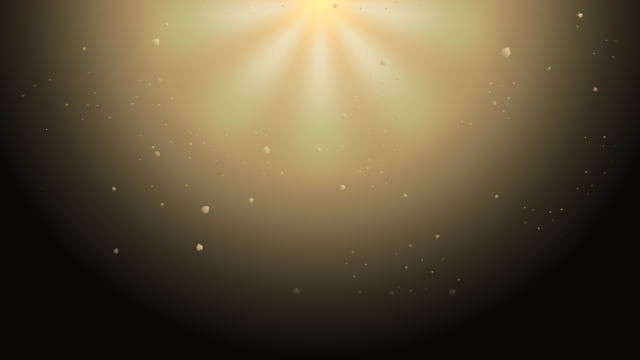
Reproduce this background procedurally as a WebGL 2 fragment shader.

```glsl
#version 300 es
precision highp float;
// Warm light falling from the top centre into darkness, with drifting dust.
// A radial colour ramp forms the glow, a cosine of the angle forms the rays,
// and jittered cells scatter rough motes and clusters of fine specks.

#define RAY_COUNT 9.0        // rays in a full turn
#define RAY_REACH 0.54       // where the rays end, in canvas heights
#define RAY_STRENGTH 0.85
#define MOTE_CELL 0.13       // spacing of the large motes
#define MOTE_DENSITY 0.34
#define SPECK_CELL 0.036     // spacing of the fine specks
#define SPECK_DENSITY 0.42
#define CLUSTER_CELL 0.16    // size of a patch of specks
#define CLUSTER_DENSITY 0.28
#define DUST_COLOR vec3(0.88, 0.79, 0.57)

uniform vec2 u_resolution;
out vec4 fragColor;

float hash(vec2 p) {
    return fract(sin(dot(p, vec2(127.1, 311.7))) * 43758.5453);
}

// Moves linearly to the next colour of the ramp between two radii.
vec3 rampTo(vec3 color, vec3 next, float from, float to, float r) {
    return mix(color, next, clamp((r - from) / (to - from), 0.0, 1.0));
}

vec3 glow(float r) {
    vec3 c = vec3(1.0, 0.90, 0.64);
    c = rampTo(c, vec3(0.92, 0.80, 0.57), 0.00, 0.12, r);
    c = rampTo(c, vec3(0.80, 0.70, 0.49), 0.12, 0.30, r);
    c = rampTo(c, vec3(0.69, 0.58, 0.39), 0.30, 0.49, r);
    c = rampTo(c, vec3(0.54, 0.46, 0.32), 0.49, 0.60, r);
    c = rampTo(c, vec3(0.37, 0.32, 0.22), 0.60, 0.70, r);
    c = rampTo(c, vec3(0.20, 0.17, 0.12), 0.70, 0.82, r);
    return rampTo(c, vec3(0.038, 0.036, 0.026), 0.82, 0.99, r);
}

// Pale rays that turn slightly green toward their soft ends.
vec3 addRays(vec3 color, vec2 fromLight, float r) {
    float angle = atan(fromLight.x, -fromLight.y);
    float ray = 0.5 + 0.5 * cos(RAY_COUNT * angle);
    float fade = smoothstep(0.0, 0.14, r) * (1.0 - smoothstep(0.36, RAY_REACH, r));
    vec3 tint = mix(vec3(0.92, 0.87, 0.74), vec3(0.75, 0.73, 0.50),
                    smoothstep(0.16, 0.42, r));
    return mix(color, tint, ray * fade * RAY_STRENGTH);
}

// One rough grain per cell: x is coverage, y is shading across the grain.
vec2 grain(vec2 p, float cell, float density, float minSize, float maxSize, float seed) {
    vec2 id = floor(p / cell);
    vec2 key = id + seed;
    float pick = hash(key + 7.3);
    float size = mix(minSize, maxSize, pow(hash(key + 19.1), 2.0));
    vec2 jitter = vec2(hash(key + 3.7), hash(key + 11.9));
    float margin = 1.5 * maxSize;
    vec2 center = id * cell + mix(vec2(margin), vec2(cell - margin), jitter);
    vec2 d = p - center;
    float angle = atan(d.y, d.x) + 6.2832 * pick;
    float edge = size * (1.0 + 0.10 * sin(3.0 * angle) + 0.06 * sin(5.0 * angle + 1.0));
    float pixel = 1.0 / u_resolution.y;
    float cover = 1.0 - smoothstep(-pixel, pixel, length(d) - edge);
    float opacity = mix(0.55, 1.0, hash(key + 31.3));
    float shade = 0.92 + 0.13 * clamp((d.x + d.y) / size, -1.0, 1.0);
    return vec2(cover * opacity * step(pick, density), shade);
}

void main() {
    vec2 p = gl_FragCoord.xy / u_resolution.y;
    float aspect = u_resolution.x / u_resolution.y;
    vec2 fromLight = p - vec2(0.5 * aspect, 1.0);
    float r = length(fromLight);

    // Light
    vec3 color = addRays(glow(r), fromLight, r);
    color += vec3(0.08, 0.05, 0.0) * exp(-r * r * 90.0);

    // Dust, absent from the dark floor and side edges
    float lit = smoothstep(0.17, 0.23, p.y)
              * (1.0 - smoothstep(0.79, 0.85, abs(fromLight.x)))
              * (1.0 - smoothstep(0.86, 0.96, r));
    vec2 mote = grain(p, MOTE_CELL, MOTE_DENSITY, 0.004, 0.013, 2.0);
    vec2 speck = grain(p, SPECK_CELL, SPECK_DENSITY, 0.0012, 0.0034, 57.0);
    float cluster = step(hash(floor(p / CLUSTER_CELL) + 83.0), CLUSTER_DENSITY);
    color = mix(color, DUST_COLOR * mote.y, mote.x * lit * 0.9);
    color = mix(color, DUST_COLOR * speck.y, speck.x * lit * cluster * 0.85);

    fragColor = vec4(clamp(color, 0.0, 1.0), 1.0);
}
```
